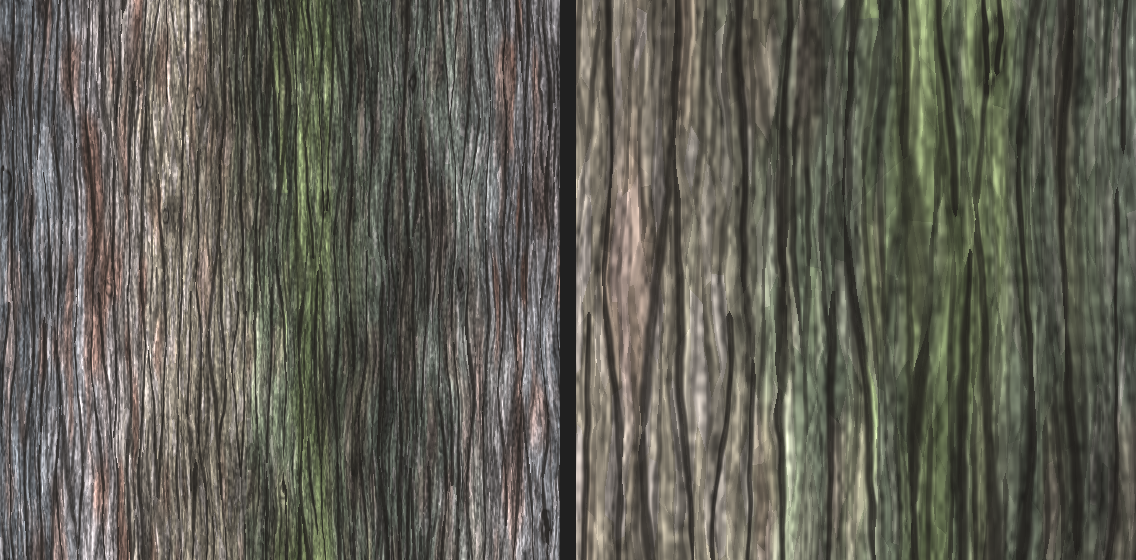
Left, the full canvas; right, a detail of the centre.
Reproduce this texture procedurally as a three.js fragment shader.

```glsl
// Weathered tree bark: fine fibrous strips with dark cracks, knots, rust and a mossy band.
varying vec2 vUv;

const vec2 PLATE_SCALE = vec2(38.0, 3.8);
const vec2 STRAND_SCALE = vec2(90.0, 9.0);
const vec2 SHARD_SCALE = vec2(170.0, 20.0);
const vec2 STREAK_SCALE = vec2(120.0, 8.0);
const vec2 FIBRE_SCALE = vec2(290.0, 32.0);
const vec2 GRAIN_SCALE = vec2(400.0, 170.0);
const vec2 KNOT_SIZE = vec2(0.011, 0.030);
const float KNOT_COUNT = 9.0;
const float BASE_TONE = 0.50;
const float PLATE_CRACK = 0.80;
const float STRAND_CRACK = 0.58;
const float SHARD_CRACK = 0.30;
const vec3 CRACK_COLOUR = vec3(0.125, 0.115, 0.105);

// Tints multiply a grey tone
const vec3 TAN = vec3(1.06, 1.00, 0.89);
const vec3 MAUVE = vec3(1.03, 0.98, 0.99);
const vec3 BLUE_GREY = vec3(0.96, 1.00, 1.05);
const vec3 TEAL = vec3(0.95, 1.02, 0.93);
const vec3 RUST = vec3(1.20, 0.92, 0.82);
const vec3 MOSS = vec3(0.94, 1.06, 0.70);

float hash(vec2 p) {
  return fract(sin(dot(p, vec2(127.1, 311.7))) * 43758.5);
}

float noise(vec2 p) {
  vec2 i = floor(p), f = fract(p);
  f = f * f * (3.0 - 2.0 * f);
  float low = mix(hash(i), hash(i + vec2(1.0, 0.0)), f.x);
  float high = mix(hash(i + vec2(0.0, 1.0)), hash(i + 1.0), f.x);
  return mix(low, high, f.y);
}

float band(float x, float centre, float width) {
  float d = (x - centre) / width;
  return exp(-d * d);
}

// Cellular noise: distance to the border, sideways facing of the border, cell id
vec3 cellular(vec2 p) {
  vec2 base = floor(p), nearest = vec2(9.0), second = vec2(9.0);
  float id = 0.0;
  for (int j = -1; j <= 1; j++) {
    for (int i = -1; i <= 1; i++) {
      vec2 cell = base + vec2(float(i), float(j));
      vec2 site = cell + vec2(hash(cell), hash(cell + 37.3)) - p;
      if (dot(site, site) < dot(nearest, nearest)) {
        second = nearest;
        nearest = site;
        id = hash(cell + 71.9);
      } else if (dot(site, site) < dot(second, second)) {
        second = site;
      }
    }
  }
  vec2 across = normalize(second - nearest);
  return vec3(dot(0.5 * (nearest + second), across), across.x, id);
}

// Cracks fade where the border runs level, so only upright ones remain
float crack(vec3 cell, float width) {
  float upright = smoothstep(0.2, 0.8, abs(cell.y));
  return (1.0 - smoothstep(0.3 * width, width, cell.x)) * upright;
}

void main() {
  vec2 p = vUv;

  // Knots push the fibres apart
  float knotShade = 0.0;
  float bend = 0.0;
  for (float k = 0.0; k < KNOT_COUNT; k++) {
    vec2 centre = vec2((k + hash(vec2(k, 3.0))) / KNOT_COUNT, hash(vec2(k, 8.0)));
    vec2 d = (vUv - centre) / (KNOT_SIZE * mix(0.55, 1.0, hash(vec2(k, 5.0))));
    float r = length(d) + 0.7 * (noise(vUv * vec2(190.0, 60.0)) - 0.5);
    bend += d.x * exp(-0.5 * dot(d, d)) * KNOT_SIZE.x * 0.45;
    knotShade += 0.5 * band(r, 0.75, 0.22) + 0.3 * band(r, 0.0, 0.3);
  }
  p.x -= bend;

  // Slight wander of the strips
  p.x += 0.002 * sin(p.y * 7.0 + p.x * 11.0) + 0.001 * sin(p.y * 23.0 + p.x * 43.0);
  p.x += 0.012 * (noise(p * vec2(16.0, 5.0)) - 0.5);
  p.x += 0.0045 * (noise(p * vec2(50.0, 14.0)) - 0.5);
  p.x += 0.0015 * (noise(p * vec2(120.0, 60.0)) - 0.5);

  // Relief
  vec3 plate = cellular(p * PLATE_SCALE);
  vec3 strand = cellular(p * STRAND_SCALE + 13.0);
  vec3 shard = cellular(p * SHARD_SCALE + 29.0);
  float streak = noise(p * STREAK_SCALE);
  float fibre = noise(p * FIBRE_SCALE);
  float grain = noise(p * GRAIN_SCALE);
  float patchy = noise(p * vec2(26.0, 6.0) + 50.0);
  float ragged = 0.6 + 0.8 * fibre;
  float cracks = PLATE_CRACK * crack(plate, (0.05 + 0.19 * patchy) * ragged);
  cracks = max(cracks, STRAND_CRACK * crack(strand, 0.23 * ragged) * mix(0.4, 1.3, patchy));
  cracks = max(cracks, SHARD_CRACK * crack(shard, 0.28) * mix(1.3, 0.5, streak));
  cracks = max(cracks, 0.42 * smoothstep(0.74, 0.88, 1.0 - streak));

  // Broad light and shade
  float cloud = noise(vUv * vec2(7.0, 3.0) + 20.0);
  float lowerRight = smoothstep(0.78, 1.0, vUv.x) * smoothstep(0.55, 0.1, vUv.y);
  float tone = BASE_TONE + 0.13 * band(vUv.x, 0.23, 0.11) - 0.10 * band(vUv.x, 0.67, 0.13);
  tone += 0.12 * lowerRight + 0.12 * (cloud - 0.5) - 0.10 * (patchy - 0.5);
  tone *= 1.0 + 0.38 * (streak - 0.5) + 0.55 * (fibre - 0.5) + 0.48 * (grain - 0.5);
  tone *= 1.0 + 0.20 * (strand.z - 0.5) + 0.12 * (plate.z - 0.5) + 0.32 * (shard.z - 0.5);

  // Lit rims beside the cracks
  float rim = band(strand.x, 0.32, 0.1) * smoothstep(0.3, 0.9, -strand.y);
  tone *= 1.0 + 0.16 * rim - 0.14 * plate.y * (1.0 - smoothstep(0.1, 0.4, plate.x));

  // Colour regions, broken up strip by strip
  float x = vUv.x + 0.06 * (patchy - 0.5) + 0.03 * (strand.z - 0.5);
  vec3 tint = mix(BLUE_GREY, MAUVE, smoothstep(0.04, 0.2, x));
  tint = mix(tint, TAN, smoothstep(0.16, 0.32, x));
  tint = mix(tint, TEAL, smoothstep(0.38, 0.50, x));
  tint = mix(tint, mix(BLUE_GREY, MAUVE, cloud), smoothstep(0.72, 0.94, x));
  tint = mix(tint, MAUVE, 0.6 * smoothstep(0.55, 0.9, shard.z));
  float rustZone = 0.3 + 0.5 * band(x, 0.19, 0.1) + 0.6 * band(x, 0.93, 0.06) - 0.6 * lowerRight;
  float rustPatch = smoothstep(0.5, 0.85, noise(p * vec2(70.0, 8.0) + 90.0));
  float rust = clamp(rustZone * rustPatch, 0.0, 0.85);
  tint = mix(tint, RUST, rust);
  tone *= 1.0 - 0.22 * rust;
  float moss = band(x, 0.55, 0.035) + 0.4 * band(x, 0.61, 0.04) + 0.35 * band(x, 0.48, 0.06);
  tint = mix(tint, MOSS, clamp(moss * mix(0.3, 1.0, streak), 0.0, 0.8));

  vec3 colour = mix(tone * tint, CRACK_COLOUR, clamp(cracks + knotShade, 0.0, 0.9));
  gl_FragColor = vec4(clamp(colour, 0.0, 1.0), 1.0);
}
```
